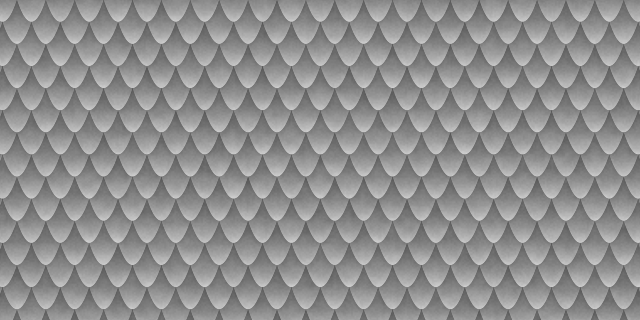
This pattern is drawn by a Shadertoy shader. Its source:

```glsl
// Layout, in units of the canvas height
const vec2 PITCH = vec2(0.0903, 0.0691);   // scale width, row spacing
const vec2 FIRST_TIP = vec2(0.0529, 0.0339);
const float EDGE_SOFTNESS = 0.0032;

// Tone from the tip (0) up to the covered root (2 rows)
const float TIP_TONE = 0.775;
const float FALLOFF = 0.32;
const float FALLOFF_CURVE = 0.068;

const float SHADOW_DEPTH = 0.09;
const float SHADOW_REACH = 0.008;
const float RIM_LIGHT = 0.02;
const float RIM_WIDTH = 0.006;
const float SCALE_VARIATION = 0.025;
const float MOTTLE = 0.06;
const float GRAIN = 0.035;

float hash(vec2 p) {
    return fract(sin(dot(p, vec2(127.1, 311.7))) * 43758.5453);
}

float valueNoise(vec2 p) {
    vec2 i = floor(p);
    vec2 f = fract(p);
    f = f * f * (3.0 - 2.0 * f);
    float low = mix(hash(i), hash(i + vec2(1.0, 0.0)), f.x);
    float high = mix(hash(i + vec2(0.0, 1.0)), hash(i + vec2(1.0)), f.x);
    return mix(low, high, f.y);
}

float fbm(vec2 p) {
    float sum = 0.0;
    float weight = 0.5;
    for (int i = 0; i < 3; i++) {
        sum += weight * valueNoise(p);
        p = p * 2.03 + 17.3;
        weight *= 0.5;
    }
    return sum / 0.875;
}

// Approximate distance inside a row of parabolic scales;
// x runs from 0 at the centre to 1 at the side, v is rows above the tip
float rowDistance(float x, float v) {
    vec2 gradient = vec2(4.0 * x / PITCH.x, 1.0 / PITCH.y);
    return (v - x * x) / length(gradient);
}

void mainImage(out vec4 fragColor, in vec2 fragCoord) {
    vec2 p = fragCoord / iResolution.y;
    vec2 grid = (p - FIRST_TIP) / PITCH;
    float softness = max(EDGE_SOFTNESS, 1.0 / iResolution.y);
    float tone = 0.0;

    // Paint overlapping rows from back to front
    for (int i = -1; i <= 1; i++) {
        float row = floor(grid.y) + float(i);
        float v = grid.y - row;
        float column = grid.x - 0.5 * row + 0.5;
        float x = abs(fract(column) - 0.5) * 2.0;
        float d = rowDistance(x, v);

        float scaleTone = TIP_TONE - FALLOFF * v + FALLOFF_CURVE * v * v;
        scaleTone += SCALE_VARIATION * (hash(vec2(floor(column), row)) - 0.5);
        scaleTone += RIM_LIGHT * exp(-max(d, 0.0) / RIM_WIDTH);

        tone *= 1.0 - SHADOW_DEPTH * exp(-max(-d, 0.0) / SHADOW_REACH);
        tone = mix(tone, scaleTone, smoothstep(-0.5, 0.5, d / softness));
    }

    // Weathered surface
    tone += MOTTLE * (fbm(p * 36.0) - 0.5);
    tone += GRAIN * (valueNoise(p * 190.0) - 0.5);

    fragColor = vec4(vec3(clamp(tone, 0.0, 1.0)), 1.0);
}
```
